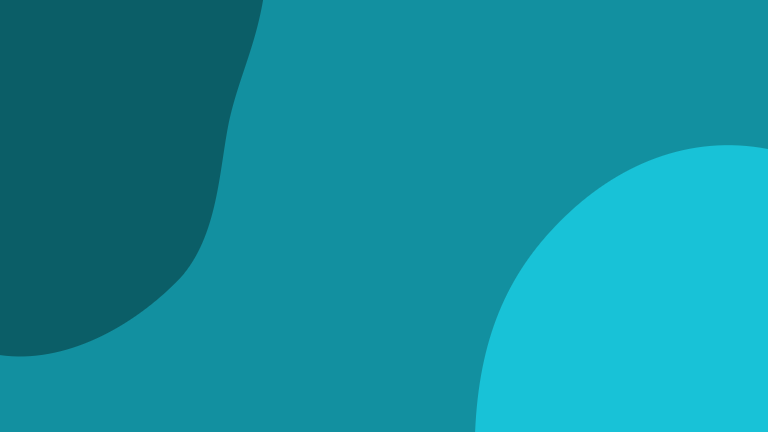
Reproduce this background procedurally as a Shadertoy shader.

```glsl
// Flat teal backdrop with a dark wavy blob at the upper left and a bright
// rounded blob at the lower right. Each outline is a chain of cubic Beziers;
// distance and ray crossings along it give a smooth-edged mask.

const vec3 TEAL = vec3(0.071, 0.565, 0.627);
const vec3 DEEP_TEAL = vec3(0.043, 0.367, 0.404);
const vec3 BRIGHT_CYAN = vec3(0.094, 0.761, 0.843);
const float ASPECT = 16.0 / 9.0;
const int SEGMENTS = 32;

vec2 bezier(vec2 a, vec2 b, vec2 c, vec2 d, float t) {
    float s = 1.0 - t;
    return s * s * s * a + 3.0 * s * t * (s * b + t * c) + t * t * t * d;
}

float segmentDistance(vec2 p, vec2 a, vec2 b) {
    vec2 along = b - a;
    float t = clamp(dot(p - a, along) / dot(along, along), 0.0, 1.0);
    return length(p - a - along * t);
}

// x: distance to the curve; y: -1 if a ray towards +x crosses it an odd number of times
vec2 traceCurve(vec2 p, vec2 a, vec2 b, vec2 c, vec2 d) {
    vec2 trace = vec2(10.0, 1.0);
    vec2 start = a;
    for (int i = 1; i <= SEGMENTS; i++) {
        vec2 end = bezier(a, b, c, d, float(i) / float(SEGMENTS));
        trace.x = min(trace.x, segmentDistance(p, start, end));
        if ((start.y > p.y) != (end.y > p.y)) {
            float crossing = mix(start.x, end.x, (p.y - start.y) / (end.y - start.y));
            if (crossing > p.x) trace.y = -trace.y;
        }
        start = end;
    }
    return trace;
}

// Joins two traced curves into one outline
vec2 joinTraces(vec2 a, vec2 b) {
    return vec2(min(a.x, b.x), a.y * b.y);
}

float fillMask(vec2 trace, float pixel) {
    return clamp(0.5 - trace.x * trace.y / pixel, 0.0, 1.0);
}

// Blob against the left border, reaching up to the top
vec2 wavyBlob(vec2 p) {
    vec2 top = vec2(0.609, 1.0);
    vec2 waist = vec2(0.530, 0.718);
    vec2 shoulder = vec2(0.417, 0.356);
    vec2 left = vec2(0.0, 0.178);
    vec2 upper = traceCurve(p, top, vec2(0.590, 0.889), vec2(0.551, 0.815), waist);
    vec2 middle = traceCurve(p, waist, vec2(0.507, 0.606), vec2(0.505, 0.454), shoulder);
    vec2 lower = traceCurve(p, shoulder, vec2(0.306, 0.241), vec2(0.148, 0.157), left);
    return joinTraces(joinTraces(upper, middle), lower);
}

// Blob rising from the lower left corner
vec2 roundBlob(vec2 p) {
    vec2 base = vec2(0.678, 0.0);
    vec2 shoulder = vec2(0.481, 0.488);
    vec2 crown = vec2(0.0, 0.655);
    vec2 flank = traceCurve(p, base, vec2(0.669, 0.213), vec2(0.606, 0.363), shoulder);
    vec2 dome = traceCurve(p, shoulder, vec2(0.350, 0.620), vec2(0.181, 0.690), crown);
    return joinTraces(flank, dome);
}

void mainImage(out vec4 fragColor, in vec2 fragCoord) {
    // Canvas height is one unit
    vec2 p = fragCoord / iResolution.xy * vec2(ASPECT, 1.0);
    vec2 mirrored = vec2(ASPECT - p.x, p.y);
    float pixel = 1.0 / iResolution.y;

    vec3 color = mix(TEAL, DEEP_TEAL, fillMask(wavyBlob(p), pixel));
    color = mix(color, BRIGHT_CYAN, fillMask(roundBlob(mirrored), pixel));
    fragColor = vec4(color, 1.0);
}
```
